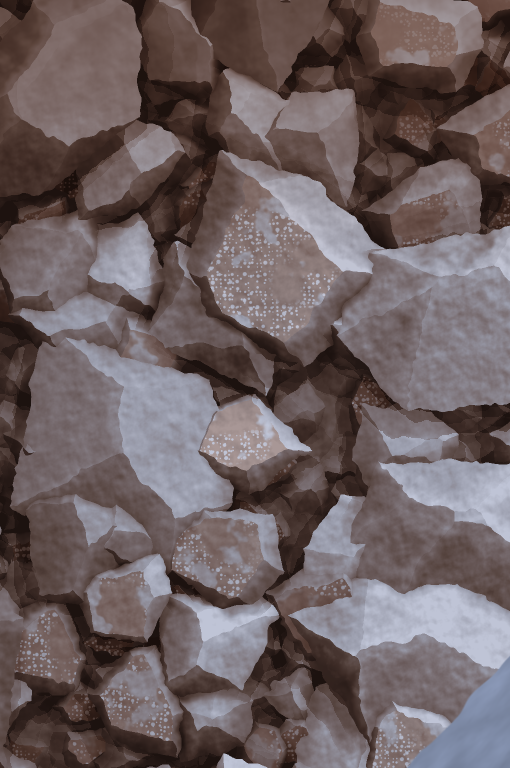
Reproduce this texture procedurally as a WebGL 2 fragment shader.

```glsl
#version 300 es
precision highp float;

uniform vec2 u_resolution;
out vec4 fragColor;

const float TAU = 6.2831853;
const vec3 LIGHT = vec3(0.30, 0.50, 0.81);
const float AMBIENT = 0.23;
const float DIFFUSE = 0.47;
const float ROUGHNESS = 0.42;
const float CRUST_SHARE = 0.36;
const vec3 CRUST_TINT = vec3(0.88, 0.77, 0.70);
const vec3 CLOTH = vec3(0.50, 0.55, 0.66);
const int FACETS = 6;
const int PROBES = 6;

// Mineral tones from crevice to lit chalk
const int TONES = 7;
const float LEVEL[TONES] = float[](0.07, 0.19, 0.28, 0.36, 0.46, 0.60, 0.78);
const vec3 TONE[TONES] = vec3[](
    vec3(0.11, 0.07, 0.06), vec3(0.24, 0.17, 0.15), vec3(0.34, 0.27, 0.25),
    vec3(0.41, 0.35, 0.35), vec3(0.49, 0.45, 0.47), vec3(0.60, 0.61, 0.67),
    vec3(0.75, 0.77, 0.84));

struct Surface { float height; vec2 slope; float crust; float tint; };

vec3 hash3(vec2 p) {
    vec3 q = fract(p.xyx * vec3(0.1031, 0.1030, 0.0973));
    q += dot(q, q.yxz + 33.33);
    return fract((q.xxy + q.yzz) * q.zyx);
}

float noise(vec2 p) {
    vec2 i = floor(p), f = fract(p);
    f = f * f * (3.0 - 2.0 * f);
    return mix(mix(hash3(i).x, hash3(i + vec2(1, 0)).x, f.x),
               mix(hash3(i + vec2(0, 1)).x, hash3(i + 1.0).x, f.x), f.y);
}

float fbm(vec2 p) {
    float sum = 0.0, amp = 0.5;
    for (int i = 0; i < 4; i++) {
        sum += amp * noise(p);
        p = mat2(1.6, 1.2, -1.2, 1.6) * p + 7.3;
        amp *= 0.5;
    }
    return sum;
}

// One layer of faceted stones, each the minimum of tilted planes
void addStones(vec2 p, float cell, float density, float lift, float seed, inout Surface s) {
    vec2 home = floor(p / cell);
    for (int j = -1; j <= 1; j++)
    for (int i = -1; i <= 1; i++) {
        vec2 id = home + vec2(i, j) + seed;
        vec3 place = hash3(id), kind = hash3(id + 57.3);
        if (kind.x > density) continue;
        float radius = cell * mix(0.52, 0.74, place.z);
        vec2 q = (p - (id - seed + 0.15 + 0.7 * place.xy) * cell) / radius;
        if (dot(q, q) > 1.7) continue;

        float crusted = step(kind.y, CRUST_SHARE);
        vec2 slope = (hash3(id + 91.7).xy - 0.5) * 0.8;
        float z = mix(0.68, 0.42, crusted) + dot(slope, q);
        float crust = crusted;
        for (int k = 0; k < FACETS; k++) {
            vec3 f = hash3(id * 1.7 + float(k) * 9.1);
            float angle = (float(k) + 0.9 * f.x) * TAU / float(FACETS);
            vec2 dir = vec2(cos(angle), sin(angle));
            float steep = mix(0.55, 2.2, f.y * f.y) + 0.7 * crusted;
            float face = steep * (mix(0.66, 1.0, f.z) - dot(q, dir));
            if (face < z) { z = face; slope = -steep * dir; crust = 0.0; }
        }
        float h = lift + kind.z * cell * 0.45 + radius * z;
        if (z > 0.0 && h > s.height)
            s = Surface(h, slope, crust, mix(0.84, 1.12, hash3(id + 23.9).z));
    }
}

Surface pile(vec2 p) {
    // Chipped outlines
    p += 0.010 * (vec2(noise(p * 38.0), noise(p * 38.0 + 19.0)) - 0.5);
    p += 0.004 * (vec2(noise(p * 130.0), noise(p * 130.0 + 31.0)) - 0.5);
    Surface s = Surface(0.0, vec2(0), 0.0, 0.9);
    addStones(p, 0.062, 0.95, 0.000, 11.0, s);
    addStones(p, 0.125, 0.78, 0.035, 43.0, s);
    addStones(p, 0.240, 0.46, 0.060, 77.0, s);
    return s;
}

// Loose grains lying on the crust
float crumbs(vec2 p, float size) {
    vec2 g = p / size;
    vec3 r = hash3(floor(g) + 5.0);
    float d = length(fract(g) - 0.3 - 0.4 * r.xy);
    return smoothstep(0.08, -0.08, d - 0.34 * r.z) * step(0.45, r.z);
}

vec3 mineral(float v) {
    vec3 c = TONE[0];
    for (int i = 1; i < TONES; i++)
        c = mix(c, TONE[i], clamp((v - LEVEL[i - 1]) / (LEVEL[i] - LEVEL[i - 1]), 0.0, 1.0));
    return c;
}

vec3 shade(vec2 p, float width, float probe[PROBES]) {
    Surface s = pile(p);
    vec2 toLight = normalize(LIGHT.xy);

    // Contact shade, weighted towards the light
    float shadow = 0.0;
    for (int i = 0; i < PROBES; i++) {
        float a = float(i) * TAU / float(PROBES);
        float weight = 0.6 + 0.4 * dot(vec2(cos(a), sin(a)), toLight);
        float reach = (i % 2 == 0) ? 0.018 : 0.042;
        shadow += weight * clamp((probe[i] - s.height) / reach - 0.15, 0.0, 1.0);
    }
    float open = 1.0 - 0.80 * min(shadow / 3.2, 1.0);
    open *= mix(0.55, 1.0, smoothstep(0.0, 0.085, s.height));

    // Powdery grain, softer in the distance
    float focus = 1.0 - 0.7 * smoothstep(0.70, 1.0, p.y);
    float grain = fbm(p * 75.0) - fbm(p * 75.0 + toLight * 0.45);
    float diffuse = max(dot(normalize(vec3(-s.slope, 1.0)), normalize(LIGHT)), 0.0);
    diffuse = max(diffuse + ROUGHNESS * focus * grain, 0.0);
    float exposure = mix(1.08, 0.76, smoothstep(0.55, 1.0, p.y)) * mix(0.88, 1.10, p.x / width);
    float v = (AMBIENT + DIFFUSE * diffuse) * open * s.tint * exposure;
    v *= 0.92 + 0.16 * fbm(p * 22.0 + 4.0);

    float crust = s.crust * smoothstep(0.30, 0.38, fbm(p * 26.0 + 61.0));
    float dust = max(crumbs(p, 0.0085), crumbs(p + 0.37, 0.0052));
    dust *= smoothstep(0.38, 0.58, noise(p * 24.0 + 9.0));
    vec3 color = mineral(v + 0.10 * crust * dust * focus);
    color *= mix(vec3(1), CRUST_TINT, crust * (1.0 - dust * focus));
    color *= mix(vec3(1), vec3(1.05, 0.98, 0.92), smoothstep(0.55, 0.95, p.y));

    // Folded cloth in the lower right corner
    float inside = 0.135 - (width - p.x) - 0.92 * p.y + 0.012 * (noise(p * 30.0) - 0.5);
    vec3 cloth = CLOTH * (0.84 + 0.32 * fbm(vec2(p.x + p.y, p.x - p.y) * vec2(12.0, 30.0)));
    return mix(color, cloth, smoothstep(-0.002, 0.002, inside));
}

void main() {
    float width = u_resolution.x / u_resolution.y;
    vec2 center = gl_FragCoord.xy / u_resolution.y;
    float probe[PROBES];
    for (int i = 0; i < PROBES; i++) {
        float a = float(i) * TAU / float(PROBES);
        float reach = (i % 2 == 0) ? 0.018 : 0.042;
        probe[i] = pile(center + reach * vec2(cos(a), sin(a))).height;
    }
    vec3 sum = vec3(0);
    for (int i = 0; i < 4; i++) {
        vec2 offset = vec2(i % 2, i / 2) * 0.5 - 0.25;
        sum += shade(center + offset / u_resolution.y, width, probe);
    }
    fragColor = vec4(sum / 4.0, 1.0);
}
```
